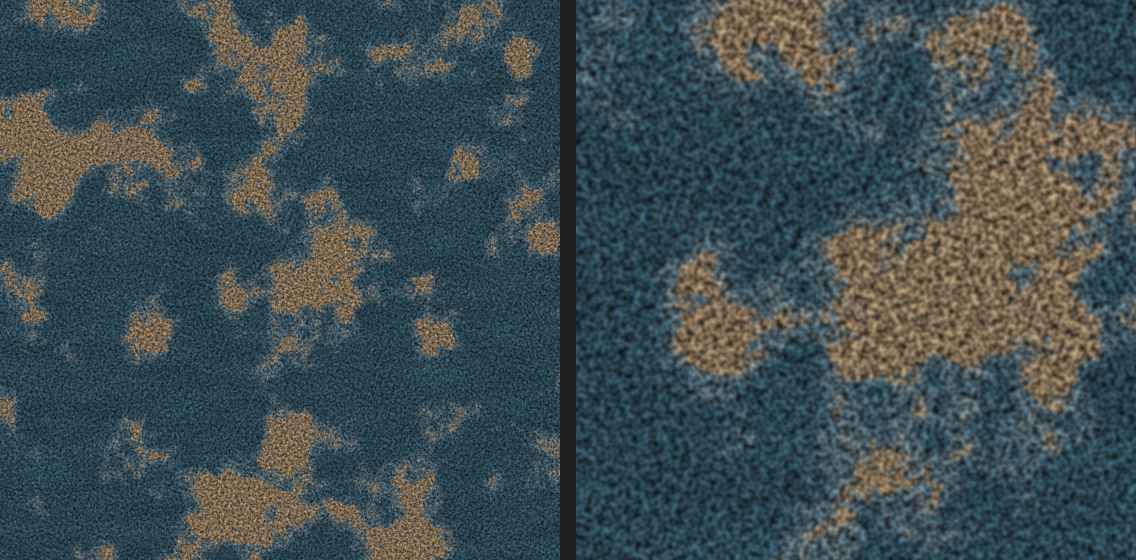
Left: the whole. Right: its middle third, enlarged.
Write a WebGL 1 fragment shader that draws this texture.

```glsl
precision highp float;

uniform vec2 u_resolution;

// Random unit gradient for a lattice cell
vec2 gradient(vec2 cell) {
  vec3 p = fract(vec3(cell.xyx) * vec3(0.1031, 0.1030, 0.0973));
  p += dot(p, p.yzx + 33.33);
  float angle = 6.28318 * fract((p.x + p.y) * p.z);
  return vec2(cos(angle), sin(angle));
}

float gradientNoise(vec2 p) {
  vec2 cell = floor(p);
  vec2 f = p - cell;
  vec2 blend = f * f * f * (f * (f * 6.0 - 15.0) + 10.0);
  float a = dot(gradient(cell), f);
  float b = dot(gradient(cell + vec2(1.0, 0.0)), f - vec2(1.0, 0.0));
  float c = dot(gradient(cell + vec2(0.0, 1.0)), f - vec2(0.0, 1.0));
  float d = dot(gradient(cell + vec2(1.0, 1.0)), f - vec2(1.0, 1.0));
  return mix(mix(a, b, blend.x), mix(c, d, blend.x), blend.y);
}

vec2 rotate(vec2 p, float angle) {
  float c = cos(angle);
  float s = sin(angle);
  return vec2(c * p.x - s * p.y, s * p.x + c * p.y);
}

// Rough fractal sum, each octave turned to hide the lattice
float wearField(vec2 p) {
  float sum = 0.0;
  float amplitude = 1.0;
  for (int i = 0; i < 7; i++) {
    sum += amplitude * gradientNoise(p);
    p = rotate(p, 0.65) * 2.03 + vec2(17.3, 41.7);
    amplitude *= 0.63;
  }
  return sum;
}

void main() {
  vec2 uv = gl_FragCoord.xy / min(u_resolution.x, u_resolution.y);

  // Dyed ground with faint horizontal streaks
  float streak = gradientNoise(uv * vec2(7.0, 28.0) + 60.0)
               + 0.6 * gradientNoise(uv * vec2(22.0, 90.0) + 90.0);
  vec3 color = vec3(0.158, 0.258, 0.305) * (1.0 + 0.14 * streak);

  // Pale fringe around ragged tan patches
  float wear = wearField(uv * 4.8 + vec2(23.0, 51.0));
  vec3 paleBlue = vec3(0.325, 0.385, 0.415);
  vec3 tan_ = vec3(0.475, 0.405, 0.315);
  color = mix(color, paleBlue, 0.9 * smoothstep(0.0, 0.31, wear));
  color = mix(color, tan_, smoothstep(0.22, 0.36, wear));

  // Fine fibre grain
  float grain = gradientNoise(rotate(uv, 0.4) * 190.0)
              + gradientNoise(rotate(uv, 1.1) * 317.0 + 70.0);
  color *= 1.0 + 0.65 * grain;

  gl_FragColor = vec4(clamp(color, 0.0, 1.0), 1.0);
}
```
